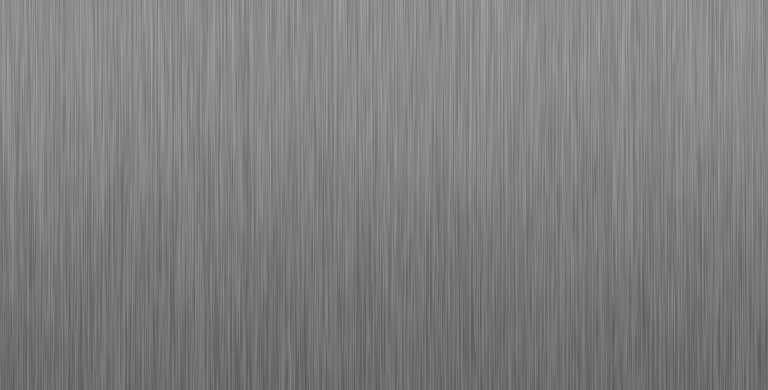
Give the GLSL for this texture, as a WebGL 1 fragment shader.

```glsl
precision highp float;

uniform vec2 u_resolution;

#define SHADE_BOTTOM 0.421
#define SHADE_TOP 0.551
#define LONG_GRAIN vec2(437.0, 4.2)
#define SHORT_GRAIN vec2(371.0, 13.0)
#define LONG_CONTRAST 0.084
#define SHORT_CONTRAST 0.062

float hash(vec2 cell) {
  return fract(sin(dot(cell, vec2(127.1, 311.7))) * 43758.5453);
}

// Smooth blend that keeps the contrast even between lattice points
float evenBlend(float a, float b, float t) {
  float w = t * t * (3.0 - 2.0 * t);
  return mix(a, b, w) / length(vec2(w, 1.0 - w));
}

// Tone along one brushed column, each column shifted by its own offset
float columnTone(float column, float y, float seed) {
  float shifted = y + 17.0 * hash(vec2(column, seed));
  float row = floor(shifted);
  float a = hash(vec2(column + seed, row)) - 0.5;
  float b = hash(vec2(column + seed, row + 1.0)) - 0.5;
  return evenBlend(a, b, shifted - row);
}

// Vertical scratches; grain holds columns and rows per canvas height
float scratches(vec2 p, vec2 grain, float seed) {
  vec2 q = p * grain;
  float column = floor(q.x);
  float a = columnTone(column, q.y, seed);
  float b = columnTone(column + 1.0, q.y, seed);
  return evenBlend(a, b, smoothstep(0.1, 0.9, q.x - column));
}

void main() {
  vec2 p = gl_FragCoord.xy / u_resolution.y;

  // Soft light from above
  float shade = mix(SHADE_BOTTOM, SHADE_TOP, smoothstep(-0.1, 0.95, p.y));

  // Hairline grain: long lines and shorter breaks
  shade += LONG_CONTRAST * scratches(p, LONG_GRAIN, 3.7);
  shade += SHORT_CONTRAST * scratches(p, SHORT_GRAIN, 41.3);

  gl_FragColor = vec4(vec3(shade), 1.0);
}
```
